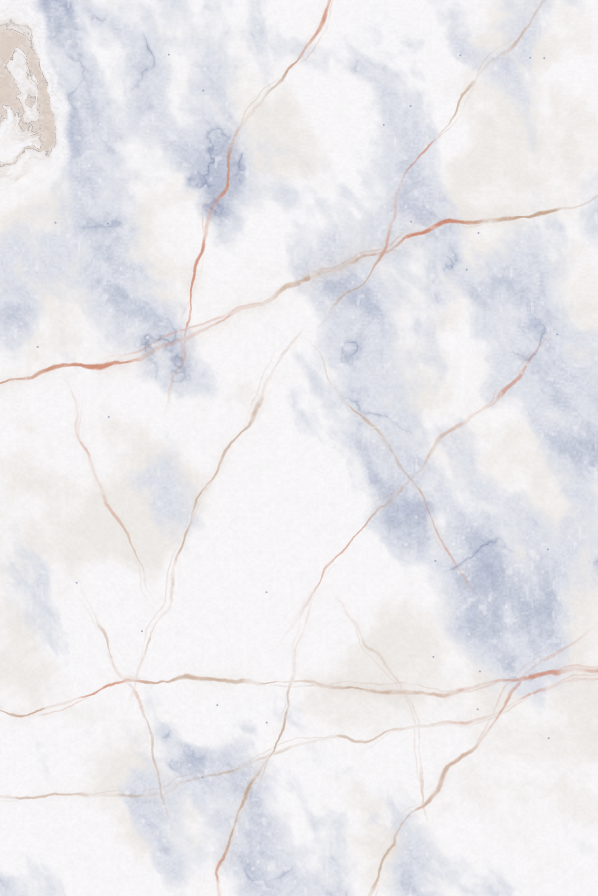
Reproduce this texture procedurally as a Shadertoy shader.

```glsl
// Polished white marble with slate-blue clouds, rusty gold veins and fine crystal grain.

const vec3 WHITE = vec3(0.972, 0.966, 0.972);
const vec3 PALE_BLUE = vec3(0.87, 0.88, 0.912);
const vec3 MID_BLUE = vec3(0.755, 0.777, 0.842);
const vec3 DEEP_BLUE = vec3(0.50, 0.55, 0.67);
const vec3 WARM = vec3(0.925, 0.908, 0.892);
const vec3 BEIGE = vec3(0.86, 0.81, 0.775);
const vec3 GOLD = vec3(0.76, 0.64, 0.55);
const vec3 RUST = vec3(0.80, 0.53, 0.44);
const vec2 CLOUD_CENTRE = vec2(0.14, 0.86);
const vec2 CLOUD_STREAK = vec2(0.50, -0.866);
const vec2 SHELL_CENTRE = vec2(0.015, 0.885);
const vec2 SHELL_RADII = vec2(0.055, 0.115);
const float GRAIN = 0.034;
const float VEIN_WIDTH = 0.0017;

float hash(vec2 p) {
    return fract(sin(dot(p, vec2(127.1, 311.7))) * 43758.5453);
}

float noise(vec2 p) {
    vec2 i = floor(p), f = fract(p);
    f = f * f * (3.0 - 2.0 * f);
    return mix(mix(hash(i), hash(i + vec2(1, 0)), f.x),
               mix(hash(i + vec2(0, 1)), hash(i + vec2(1, 1)), f.x), f.y);
}

float fbm(vec2 p) {
    float sum = 0.0, amp = 0.5;
    for (int i = 0; i < 6; i++) {
        sum += amp * noise(p);
        p = mat2(1.6, 1.2, -1.2, 1.6) * p + 7.3;
        amp *= 0.5;
    }
    return sum;
}

vec2 warpBy(vec2 p, float scale) {
    return vec2(fbm(p * scale), fbm(p * scale + 31.0)) - 0.5;
}

// A wandering crack: x is the thin core, y the soft stain around it.
vec2 vein(vec2 p, vec2 centre, float angle, float halfLen, float width, float seed) {
    vec2 dir = vec2(cos(angle), sin(angle));
    float along = dot(p - centre, dir);
    float across = dot(p - centre, vec2(-dir.y, dir.x));
    across += 0.050 * (noise(vec2(along * 6.0, seed)) - 0.5)
            + 0.012 * (noise(vec2(along * 26.0, seed + 3.0)) - 0.5);
    float fade = 1.0 - smoothstep(0.45 * halfLen, halfLen, abs(along));
    float body = width * (0.25 + 1.3 * noise(vec2(along * 34.0, seed + 9.0)));
    float px = 1.0 / iResolution.y;
    float core = 1.0 - smoothstep(body * 0.3, body + px, abs(across));
    // A faint second strand leaves and rejoins the first
    float split = across - 0.018 * (noise(vec2(along * 15.0, seed + 5.0)) - 0.45);
    float strand = 1.0 - smoothstep(0.0, width * 0.4 + px, abs(split));
    float broken = 0.2 + 0.8 * smoothstep(0.32, 0.66, fbm(p * 28.0 + seed));
    return fade * vec2(max(core * broken, 0.4 * strand * (1.0 - broken)),
                       exp(-abs(across) / (width * 3.0)));
}

// Three families: long shallow, steep rising and short falling cracks.
vec2 veinNetwork(vec2 point) {
    vec2 p = point + 0.010 * warpBy(point, 40.0);
    vec2 net = vec2(0.0);
    for (int i = 0; i < 3; i++) {
        float k = float(i);
        vec2 centre = vec2(0.33, 0.67 - 0.43 * k + 0.18 * k * (k - 1.0));
        net = max(net, (1.0 - 0.2 * k) * vein(p, centre, 0.36 - 0.32 * k + 0.24 * k * (k - 1.0),
                                             0.75, VEIN_WIDTH * (1.5 - 0.35 * k), 11.0 + k * 17.0));
    }
    for (int i = 0; i < 6; i++) {
        float k = float(i), r = hash(vec2(k, 4.7));
        vec2 cell = vec2(mod(k, 2.0), floor(k / 2.0));
        vec2 centre = vec2(0.25, 0.83) + cell * vec2(0.25, -0.37)
                    + 0.08 * (vec2(r, hash(vec2(k, 8.1))) - 0.5);
        net = max(net, (0.6 + 0.3 * r) * vein(p, centre, 1.2 - 0.30 * cell.x + 0.2 * (r - 0.5),
                                             0.24 + 0.1 * r, VEIN_WIDTH, 71.0 + k * 13.0));
    }
    for (int i = 0; i < 4; i++) {
        float k = float(i), r = hash(vec2(k, 2.3));
        vec2 centre = vec2(0.14, 0.20) + vec2(mod(k, 2.0) * 0.3, floor(k / 2.0) * 0.24 + 0.06 * r);
        net = max(net, (0.45 + 0.3 * r) * vein(p, centre, -1.2 + 0.2 * r, 0.15 + 0.06 * r,
                                              VEIN_WIDTH * 0.7, 191.0 + k * 19.0));
    }
    return net;
}

// Slanted porous blue clouds, densest along a falling diagonal.
float blueCloud(vec2 p) {
    vec2 warped = p + 0.09 * warpBy(p, 9.0);
    vec2 q = vec2(dot(warped, vec2(-CLOUD_STREAK.y, CLOUD_STREAK.x)), dot(warped, CLOUD_STREAK));
    float side = dot(p - CLOUD_CENTRE, vec2(0.707));
    float band = exp(-side * side / 0.03);
    vec2 head = (p - CLOUD_CENTRE) / vec2(0.12, 0.15);
    float pores = 0.16 * (fbm(p * 60.0) - 0.5);
    return fbm(q * vec2(15.0, 7.0) + 5.0) + pores + 0.13 * (band - 0.5) + 0.10 * exp(-dot(head, head));
}

void mainImage(out vec4 fragColor, in vec2 fragCoord) {
    vec2 p = fragCoord / iResolution.y;

    // Base stone and blue clouds
    float blue = blueCloud(p);
    float warm = fbm(p * 7.0 + 0.8 * warpBy(p, 11.0) + 43.0) + 0.2 * (fbm(p * 50.0) - 0.5);
    vec3 col = mix(WHITE, WARM, 0.85 * smoothstep(0.47, 0.72, warm));
    col = mix(col, PALE_BLUE, smoothstep(0.47, 0.66, blue));
    col = mix(col, MID_BLUE, smoothstep(0.64, 0.84, blue));
    float inCloud = smoothstep(0.56, 0.74, blue);
    float ridge = abs(fbm(p * 9.0 + 17.0) - 0.5);
    float crease = exp(-ridge / 0.012) * smoothstep(0.42, 0.62, fbm(p * 13.0 + 3.0));
    col = mix(col, DEEP_BLUE, 0.55 * crease * inCloud + 0.3 * smoothstep(0.82, 0.98, blue));

    // Folded beige inclusion with a milky rim
    float shell = length((p + 0.07 * warpBy(p, 16.0) - SHELL_CENTRE) / SHELL_RADII);
    col = mix(col, WHITE, 0.9 * (1.0 - smoothstep(0.92, 1.15, shell)));
    float fold = fbm(vec2(shell * 5.0, p.y * 9.0) + 2.0 * warpBy(p, 20.0));
    float inside = 1.0 - smoothstep(0.65, 0.95, shell);
    col = mix(col, BEIGE, inside * smoothstep(0.30, 0.65, fold));
    col = mix(col, BEIGE * 0.72, 0.6 * inside * exp(-abs(fold - 0.5) / 0.012));

    // Veins and their stains
    vec2 net = veinNetwork(p);
    vec3 veinColour = mix(GOLD, RUST, smoothstep(0.3, 0.65, noise(p * 9.0 + 21.0)));
    float stain = net.y * smoothstep(0.3, 0.75, fbm(p * 22.0));
    col = mix(col, BEIGE, 0.5 * stain);
    col = mix(col, veinColour, 0.9 * net.x);

    // Crystal grain, pale flecks and rare dark specks
    float grain = noise(p * 430.0) + 0.6 * noise(p * 190.0) - 0.8;
    col += GRAIN * grain * (0.6 + 0.9 * inCloud);
    float fleck = smoothstep(0.78, 0.95, noise(p * vec2(170.0, 130.0) + 60.0));
    col = mix(col, WHITE, 0.4 * fleck * smoothstep(0.5, 0.65, blue));
    vec2 cell = floor(p * 55.0), spot = fract(p * 55.0) - 0.5;
    spot += 0.6 * (vec2(hash(cell + 3.0), hash(cell + 9.0)) - 0.5);
    float speck = step(0.990, hash(cell)) * (1.0 - smoothstep(0.02, 0.10, length(spot)));
    col = mix(col, DEEP_BLUE, 0.6 * speck);

    fragColor = vec4(clamp(col, 0.0, 1.0), 1.0);
}
```
